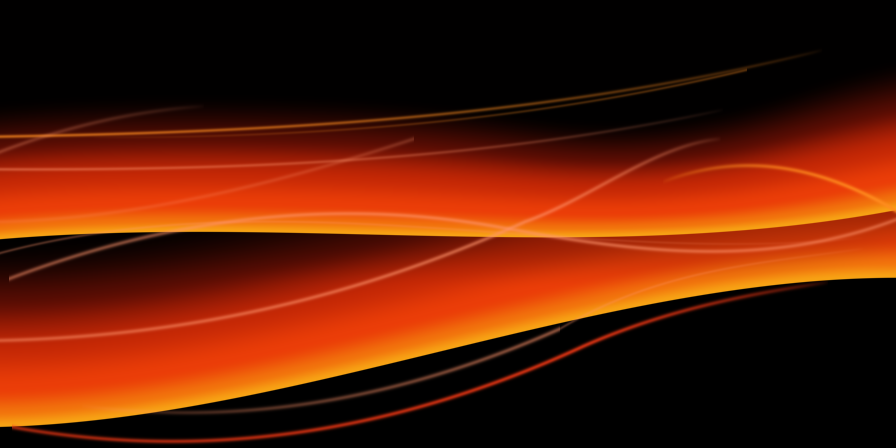
Reproduce this background procedurally as a WebGL 2 fragment shader.

```glsl
#version 300 es
precision highp float;
// Two glowing silk bands on black, crossed by thin curved light strands.
// Every edge and strand is a cubic through four evenly spaced heights;
// each band is shaded by its height above its own crisp lower edge.

uniform vec2 u_resolution;
out vec4 fragColor;

#define UPPER_DEPTH 0.31
#define LOWER_DEPTH 0.42
#define STRAND_WIDTH 0.005
#define HAIR_WIDTH 0.0032
#define SHADOW_REACH 0.12
#define PINK vec3(1.0, 0.58, 0.42)
#define AMBER vec3(1.0, 0.55, 0.12)
#define SCARLET vec3(0.95, 0.22, 0.08)

// Cubic through heights h at t = 0, 1/3, 2/3 and 1 (Newton form).
float cubic(float t, vec4 h) {
  float s = 3.0 * t;
  float d1 = h.y - h.x;
  float d2 = h.z - 2.0 * h.y + h.x;
  float d3 = h.w - 3.0 * h.z + 3.0 * h.y - h.x;
  return h.x + s * (d1 + (s - 1.0) * (d2 / 2.0 + (s - 2.0) * d3 / 6.0));
}

// Heat ramp: amber at the edge, through red, to black at t = 1.
vec3 heat(float t) {
  vec3 c = mix(vec3(0.97, 0.64, 0.08), vec3(0.95, 0.47, 0.05), smoothstep(0.0, 0.08, t));
  c = mix(c, vec3(0.92, 0.24, 0.03), smoothstep(0.05, 0.21, t));
  c = mix(c, vec3(0.76, 0.15, 0.02), smoothstep(0.2, 0.45, t));
  c = mix(c, vec3(0.42, 0.06, 0.015), smoothstep(0.4, 0.68, t));
  return mix(c, vec3(0.005, 0.0, 0.0), smoothstep(0.54, 1.0, t));
}

// Blends in a strand over the x range span; opacity runs from fade.x to fade.y.
void strand(inout vec3 color, vec2 p, vec2 span, vec4 h, vec2 fade, float width, vec3 tint) {
  float t = (p.x - span.x) / (span.y - span.x);
  if (t < 0.0 || t >= 1.0) return;
  float y = cubic(t, h);
  float slope = (cubic(t + 0.01, h) - y) / (0.01 * (span.y - span.x));
  float d = (p.y - y) / (width * sqrt(1.0 + slope * slope));
  float opacity = sqrt(mix(fade.x * fade.x, fade.y * fade.y, t));
  color = mix(color, tint, opacity * exp(-d * d));
}

void main() {
  // x spans 0..2, y spans 0..1.
  vec2 p = gl_FragCoord.xy / u_resolution * vec2(2.0, 1.0);
  float aa = 0.8 / u_resolution.y;

  // Heights above the two band edges.
  float above_upper = p.y - cubic(p.x / 2.0, vec4(0.466, 0.480, 0.471, 0.531));
  float above_lower = p.y - cubic(p.x / 2.0, vec4(0.047, 0.141, 0.297, 0.380));

  // The upper band thins before the right side and swells at its end.
  float dip = (p.x - 1.4) / 0.35;
  float depth = UPPER_DEPTH - 0.05 * exp(-dip * dip) + 0.03 * smoothstep(1.6, 2.0, p.x);

  // Lower band, shaded beneath the upper one, then the upper band.
  vec3 lower = heat(above_lower / LOWER_DEPTH);
  lower *= mix(0.78, 1.0, smoothstep(0.0, SHADOW_REACH, -above_upper));
  vec3 color = lower * smoothstep(-aa, aa, above_lower);
  color = mix(color, heat(above_upper / depth), smoothstep(-aa, aa, above_upper));

  // Fine strands along the top.
  strand(color, p, vec2(0.0, 1.836), vec4(0.695, 0.716, 0.773, 0.888), vec2(0.65, 0.0), 0.004, AMBER);
  strand(color, p, vec2(0.208, 1.667), vec4(0.693, 0.706, 0.753, 0.844), vec2(0.0, 0.3), HAIR_WIDTH, AMBER);
  strand(color, p, vec2(0.0, 1.615), vec4(0.622, 0.630, 0.669, 0.755), vec2(0.42, 0.0), 0.004, PINK);
  strand(color, p, vec2(0.0, 0.456), vec4(0.661, 0.711, 0.745, 0.763), vec2(0.28, 0.0), STRAND_WIDTH, PINK);
  strand(color, p, vec2(0.0, 0.924), vec4(0.505, 0.534, 0.599, 0.690), vec2(0.18, 0.22), STRAND_WIDTH, PINK);

  // Wave along the seam, with its faint companion.
  strand(color, p, vec2(0.021, 1.12), vec4(0.378, 0.484, 0.523, 0.492), vec2(0.45, 0.55), STRAND_WIDTH, PINK);
  strand(color, p, vec2(1.12, 2.001), vec4(0.492, 0.448, 0.444, 0.510), vec2(0.55, 0.45), STRAND_WIDTH, PINK);
  strand(color, p, vec2(0.0, 1.927), vec4(0.435, 0.505, 0.469, 0.469), vec2(0.3, 0.0), HAIR_WIDTH, PINK);

  // Long rising sweep and the arc on the right.
  strand(color, p, vec2(0.0, 1.172), vec4(0.240, 0.273, 0.359, 0.505), vec2(0.45, 0.55), STRAND_WIDTH, PINK);
  strand(color, p, vec2(1.172, 1.609), vec4(0.505, 0.573, 0.648, 0.690), vec2(0.55, 0.0), STRAND_WIDTH, PINK);
  strand(color, p, vec2(1.479, 2.001), vec4(0.594, 0.630, 0.607, 0.529), vec2(0.0, 0.85), STRAND_WIDTH, AMBER);

  // Strands trailing below the lower band.
  strand(color, p, vec2(0.182, 1.25), vec4(0.094, 0.083, 0.141, 0.266), vec2(0.0, 0.5), STRAND_WIDTH, PINK);
  strand(color, p, vec2(1.25, 1.927), vec4(0.266, 0.365, 0.414, 0.445), vec2(0.3, 0.0), HAIR_WIDTH, PINK);
  strand(color, p, vec2(0.026, 1.302), vec4(0.047, 0.016, 0.076, 0.227), vec2(0.6, 0.8), STRAND_WIDTH, SCARLET);
  strand(color, p, vec2(1.302, 1.849), vec4(0.227, 0.294, 0.339, 0.370), vec2(0.8, 0.0), STRAND_WIDTH, SCARLET);

  fragColor = vec4(color, 1.0);
}
```
